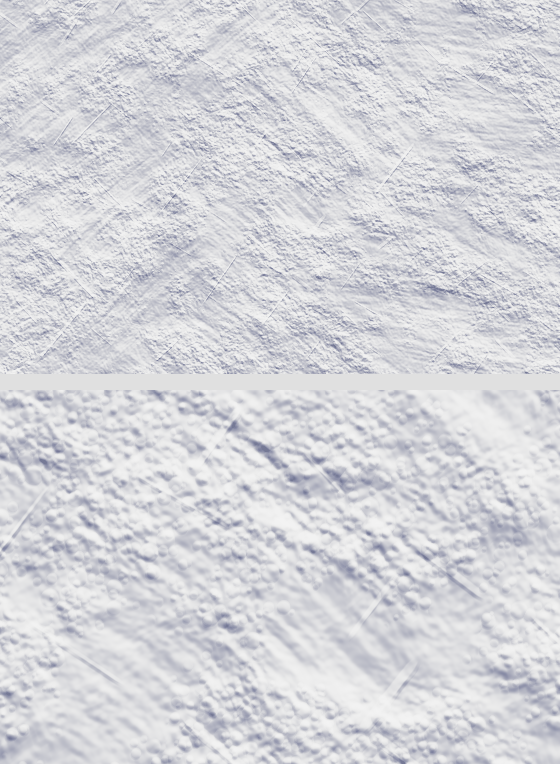
Top: the whole. Bottom: its middle third, enlarged.
Reproduce this texture procedurally as a WebGL 2 fragment shader.

```glsl
#version 300 es
precision highp float;
// Sunlit snow field, churned into crumbs and scored by crossing ski tracks.

uniform vec2 u_resolution;
out vec4 fragColor;

float hash(vec2 p) {
  vec3 q = fract(p.xyx * 0.1031);
  q += dot(q, q.yzx + 33.33);
  return fract((q.x + q.y) * q.z);
}

float noise(vec2 p) {
  vec2 cell = floor(p), f = fract(p);
  f = f * f * (3.0 - 2.0 * f);
  return mix(mix(hash(cell), hash(cell + vec2(1, 0)), f.x),
             mix(hash(cell + vec2(0, 1)), hash(cell + vec2(1, 1)), f.x), f.y);
}

vec2 rotate(vec2 p, float angle) {
  float c = cos(angle), s = sin(angle);
  return vec2(c * p.x + s * p.y, c * p.y - s * p.x);
}

// Scraped furrows running along one direction
float furrows(vec2 p, float angle) {
  vec2 q = rotate(p, angle) + 20.0;
  q.y += 0.04 * noise(q * 4.0);
  return 0.35 * noise(q * vec2(4, 13)) / 13.0
       + 0.5 * noise(q * vec2(8, 34)) / 34.0
       + 0.75 * noise(q * vec2(15, 80)) / 80.0
       + 0.7 * noise(q * vec2(30, 165)) / 165.0;
}

// Loose rounded lumps, present only where the snow is broken
float crumbs(vec2 p, float scale, float amount) {
  vec2 q = p * scale, base = floor(q);
  float height = 0.0;
  for (int y = -1; y <= 1; y++)
    for (int x = -1; x <= 1; x++) {
      vec2 cell = base + vec2(x, y);
      vec2 center = cell + vec2(hash(cell + 3.7), hash(cell + 71.3));
      float radius = mix(0.25, 0.6, hash(cell + 19.1));
      float present = smoothstep(0.0, 0.15, amount - hash(cell + 47.9));
      vec2 d = (q - center) / radius;
      height = max(height, present * radius * max(0.0, 1.0 - dot(d, d)));
    }
  return height / scale;
}

// Short straight marks of ski edges: a lit ridge beside a thin dark cut
float edgeMarks(vec2 p, float scale) {
  vec2 base = floor(p * scale);
  float tone = 0.0;
  for (int y = -1; y <= 1; y++)
    for (int x = -1; x <= 1; x++) {
      vec2 cell = base + vec2(x, y);
      vec2 center = (cell + vec2(hash(cell + 11.0), hash(cell + 23.0))) / scale;
      float angle = (hash(cell + 5.3) < 0.7 ? -0.68 : 0.85) + 0.35 * (hash(cell + 31.0) - 0.5);
      vec2 q = rotate(p - center, angle);
      float reach = mix(0.2, 0.5, hash(cell + 43.0)) / scale;
      float ends = 1.0 - smoothstep(0.75 * reach, reach, abs(q.x));
      float width = mix(0.001, 0.0045, pow(hash(cell + 59.0), 2.0)) * (0.6 + 0.4 * ends);
      float ridge = 1.0 - smoothstep(width - 0.001, width + 0.001, abs(q.y));
      float cut = 1.0 - smoothstep(0.0006, 0.0025, abs(q.y + width + 0.0016));
      float wear = smoothstep(0.2, 0.5, noise(q * vec2(70, 200) + cell * 9.0));
      tone += ends * (0.9 * ridge - 1.2 * cut * wear) * step(0.4, hash(cell + 67.0));
    }
  return tone;
}

float snowHeight(vec2 p) {
  // Regions: rising tracks at left, falling ones in the middle, flat at right
  float drift = p.x + 0.9 * (noise(p * 3.0 + 8.0) - 0.5) + 0.25 * (0.5 - p.y);
  float middle = smoothstep(0.4, 0.75, drift);
  float right = smoothstep(0.85, 1.2, drift);
  float scraped = mix(mix(furrows(p, 0.75), furrows(p, -0.66), middle),
                      furrows(p, -0.15), 0.7 * right);

  // Broken patches stretched along the tracks
  vec2 along = rotate(p, 0.7) + 9.0, across = rotate(p, -0.4) + 31.0;
  float patches = mix(noise(along * vec2(4, 11)), noise(across * vec2(5, 11)), middle);
  patches = 0.55 * patches + 0.45 * noise(p * 21.0 + 4.0);
  float broken = smoothstep(0.25, 0.7, patches);

  float height = scraped + 0.25 * noise(p * 6.0 + 2.0) / 6.0;
  float frequency = 24.0, weight = 0.5;
  vec2 q = p + 0.012 * vec2(noise(p * 19.0), noise(p * 19.0 + 50.0));
  for (int i = 0; i < 4; i++) {
    q = rotate(q, 0.5) + 3.1;
    height += mix(0.35, 1.0, broken) * weight * noise(q * frequency) / frequency;
    frequency *= 2.0;
    weight *= 1.38;
  }
  height += 0.65 * crumbs(p, 68.0, 0.75 * broken - 0.05);
  return height + 0.7 * crumbs(p + 5.0, 120.0, 0.8 * broken);
}

void main() {
  vec2 p = gl_FragCoord.xy / u_resolution.y;

  // Slope towards the low sun
  float reach = 0.0025;
  float slope = (snowHeight(p) - snowHeight(p + reach * vec2(0.3, 0.95))) / reach;
  slope += 0.5 * (noise(p * 4.0 + 13.0) - 0.5) + 0.5 * (noise(p * 13.0 + 40.0) - 0.5);
  slope += edgeMarks(p, 4.5) + 0.7 * edgeMarks(p + 7.0, 9.0);

  // Highlights saturate, shadows fall off further and turn blue
  float light = slope > 0.0 ? 0.843 + 0.11 * (1.0 - exp(-1.2 * slope))
                            : 0.843 + 0.135 * slope;
  light = max(light, 0.46);
  float shade = pow(clamp((0.93 - light) / 0.42, 0.0, 1.0), 1.25);
  fragColor = vec4(light + shade * vec3(0.0, 0.015, 0.125), 1.0);
}
```
